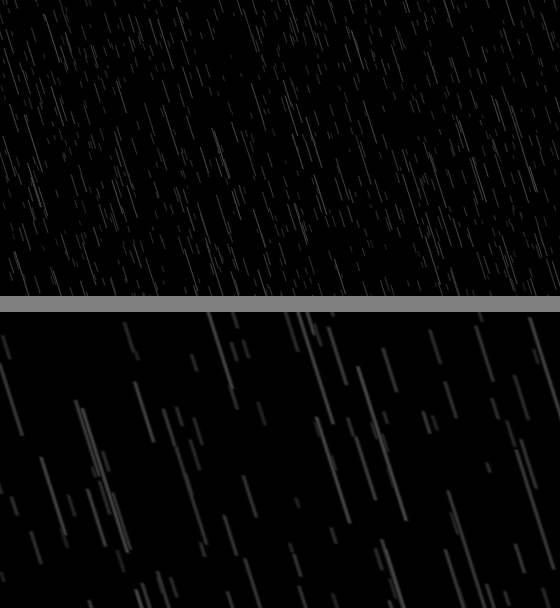
Top, the full canvas; bottom, a detail of the centre.
Reproduce this texture procedurally as a Shadertoy shader.

```glsl
vec3 hash3(vec3 p) {
    p = fract(p * vec3(0.1031, 0.1030, 0.0973));
    p += dot(p, p.yxz + 33.33);
    return fract((p.xxy + p.yxx) * p.zyx);
}

// One layer of slanted streaks, at most one per tall cell
float rainLayer(vec2 p, float layer, float cellHeight, float lineWidth) {
    const float cellWidth = 0.06;
    p.x += 0.0237 * layer;
    float column = floor(p.x / cellWidth);
    p.y += cellHeight * hash3(vec3(column + 50.0, layer, 7.0)).x;
    float row = floor(p.y / cellHeight);
    vec2 local = p - vec2(column * cellWidth, row * cellHeight);

    vec3 place = hash3(vec3(column + 50.0, row + 20.0, layer + 1.0));
    vec3 look = hash3(vec3(column + 90.0, row + 70.0, layer + 31.0));

    float streakLength = cellHeight * mix(0.3, 0.8, look.x);
    float margin = 0.5 * streakLength + lineWidth;
    float middle = mix(margin, cellHeight - margin, place.y);
    float across = abs(local.x - cellWidth * mix(0.08, 0.92, place.x)) / 1.048;
    float along = abs(local.y - middle) - 0.5 * streakLength;

    float body = 1.0 - smoothstep(0.0, lineWidth, across);
    float ends = 1.0 - smoothstep(-0.5 * lineWidth, 0.5 * lineWidth, along);
    float present = step(place.z, 0.25);
    return present * body * ends * mix(0.85, 1.15, look.y);
}

void mainImage(out vec4 fragColor, in vec2 fragCoord) {
    vec2 uv = fragCoord / iResolution.y;
    float lineWidth = max(0.004, 1.0 / iResolution.y);

    // Shear so that the leaning rain becomes vertical
    vec2 p = vec2(uv.x + 0.315 * uv.y, uv.y);

    // From short faint drops to long bright ones; the brightest wins
    float light = 0.0;
    for (int i = 0; i < 8; i++) {
        float layer = float(i);
        float cellHeight = 0.036 * pow(1.32, layer);
        float brightness = mix(0.145, 0.235, layer / 7.0);
        light = max(light, brightness * rainLayer(p, layer, cellHeight, lineWidth));
    }
    fragColor = vec4(vec3(light), 1.0);
}
```
